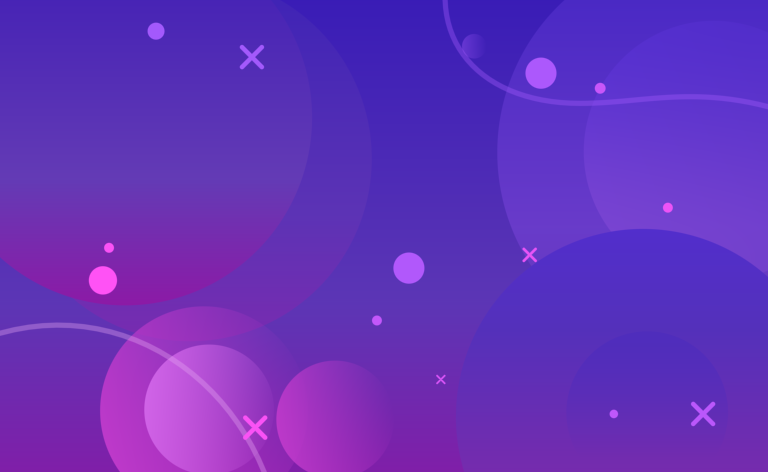
Give the GLSL for this background, as a Shadertoy shader.

```glsl
// Violet poster background: large translucent discs over a vertical gradient,
// with ribbons, small dots and crosses scattered on top.
// Everything is a distance function in units of the canvas height.

const vec3 VIOLET = vec3(0.64, 0.35, 0.99);
const vec3 PINK = vec3(1.0, 0.32, 0.96);
const vec3 MAGENTA = vec3(0.76, 0.23, 0.80);
const vec3 ORCHID = vec3(0.84, 0.42, 0.93);
const vec3 INDIGO = vec3(0.30, 0.17, 0.74);

// Coverage of a shape from its signed distance.
float cover(float dist, float edge) {
    return 1.0 - smoothstep(-edge, edge, dist);
}

float disc(vec2 p, vec2 center, float radius, float edge) {
    return cover(length(p - center) - radius, edge);
}

// Falls from 1 at point a to 0 at point b.
float fade(vec2 p, vec2 a, vec2 b) {
    vec2 axis = b - a;
    return 1.0 - clamp(dot(p - a, axis) / dot(axis, axis), 0.0, 1.0);
}

// Three colour gradient; heights holds the low, middle and high stops.
vec3 gradient(float y, vec3 heights, vec3 low, vec3 middle, vec3 high) {
    float lower = clamp((y - heights.x) / (heights.y - heights.x), 0.0, 1.0);
    float upper = clamp((y - heights.y) / (heights.z - heights.y), 0.0, 1.0);
    return mix(mix(low, middle, lower), high, upper);
}

float segment(vec2 p, vec2 a, vec2 b) {
    vec2 pa = p - a, ba = b - a;
    return length(pa - ba * clamp(dot(pa, ba) / dot(ba, ba), 0.0, 1.0));
}

vec2 bezier(vec2 a, vec2 b, vec2 c, vec2 d, float t) {
    float s = 1.0 - t;
    return s * s * s * a + 3.0 * s * s * t * b + 3.0 * s * t * t * c + t * t * t * d;
}

// Distance to a cubic curve, walked in short segments.
float curve(vec2 p, vec2 a, vec2 b, vec2 c, vec2 d) {
    const int STEPS = 24;
    float dist = 10.0;
    vec2 previous = a;
    for (int i = 1; i <= STEPS; i++) {
        vec2 next = bezier(a, b, c, d, float(i) / float(STEPS));
        dist = min(dist, segment(p, previous, next));
        previous = next;
    }
    return dist;
}

// Diagonal cross with rounded arms, folded into one quadrant.
float diagonalCross(vec2 p, float reach) {
    return segment(abs(p), vec2(0.0), vec2(reach)) - 0.23 * reach;
}

vec3 largeDiscs(vec3 color, vec2 p, float edge) {
    // Upper left pair
    vec3 haze = gradient(p.y, vec3(0.28, 0.55, 1.0),
        vec3(0.47, 0.17, 0.69), vec3(0.36, 0.20, 0.71), vec3(0.25, 0.14, 0.71));
    color = mix(color, haze, disc(p, vec2(0.404, 0.664), 0.387, edge));
    vec3 dusk = gradient(p.y, vec3(0.35, 0.62, 1.0),
        vec3(0.55, 0.10, 0.65), vec3(0.39, 0.23, 0.71), vec3(0.28, 0.14, 0.71));
    color = mix(color, dusk, disc(p, vec2(0.266, 0.751), 0.398, edge));

    // Upper right pair
    vec3 glow = gradient(p.y, vec3(0.24, 0.52, 1.0),
        vec3(0.39, 0.22, 0.72), vec3(0.41, 0.23, 0.79), vec3(0.29, 0.16, 0.77));
    color = mix(color, glow, disc(p, vec2(1.494, 0.677), 0.436, edge));
    vec3 core = mix(vec3(0.48, 0.27, 0.82), vec3(0.34, 0.19, 0.82), smoothstep(0.45, 0.96, p.y));
    float coreFade = mix(0.45, 1.0, fade(p, vec2(1.25, 0.6), vec2(1.65, 0.7)));
    color = mix(color, core, coreFade * disc(p, vec2(1.519, 0.679), 0.277, edge));

    // Lower right pair
    vec3 shade = gradient(p.y, vec3(0.0, 0.30, 0.515),
        vec3(0.46, 0.17, 0.68), vec3(0.33, 0.19, 0.73), vec3(0.32, 0.18, 0.80));
    color = mix(color, shade, disc(p, vec2(1.368, 0.117), 0.398, edge));
    float shadeFade = 0.75 * fade(p, vec2(1.377, 0.30), vec2(1.377, 0.03));
    color = mix(color, INDIGO, shadeFade * disc(p, vec2(1.377, 0.126), 0.172, edge));

    // Lower left bubbles
    float bubble = 0.95 * fade(p, vec2(0.24, 0.0), vec2(0.68, 0.16));
    color = mix(color, MAGENTA, bubble * disc(p, vec2(0.434, 0.130), 0.221, edge));
    float inner = 0.85 * fade(p, vec2(0.31, 0.15), vec2(0.60, 0.11));
    color = mix(color, ORCHID, inner * disc(p, vec2(0.445, 0.132), 0.138, edge));
    float side = 0.95 * fade(p, vec2(0.58, 0.06), vec2(0.84, 0.12));
    return mix(color, MAGENTA, side * disc(p, vec2(0.713, 0.111), 0.125, edge));
}

void mainImage(out vec4 fragColor, in vec2 fragCoord) {
    vec2 p = fragCoord / iResolution.xy * vec2(1.634, 1.0);
    float edge = 0.8 / iResolution.y;
    vec3 color = gradient(p.y, vec3(0.0, 0.36, 1.0),
        vec3(0.50, 0.12, 0.66), vec3(0.36, 0.21, 0.71), vec3(0.225, 0.11, 0.715));
    color = largeDiscs(color, p, edge);

    // Ribbons
    vec2 joint = vec2(1.234, 0.781);
    float upper = min(curve(p, vec2(0.947, 1.0), vec2(0.951, 0.868), vec2(1.064, 0.781), joint),
        curve(p, joint, vec2(1.362, 0.781), vec2(1.468, 0.817), vec2(1.634, 0.774)));
    float lower = curve(p, vec2(0.0, 0.294), vec2(0.245, 0.362), vec2(0.472, 0.221), vec2(0.562, 0.0));
    color = mix(color, VIOLET, 0.38 * cover(upper - 0.0055, edge));
    color = mix(color, vec3(0.9, 0.65, 0.95), 0.36 * cover(lower - 0.0055, edge));

    // Dots: center, radius, pinkness
    vec4 dots[9] = vec4[9](vec4(0.332, 0.934, 0.018, 0.0), vec4(1.151, 0.845, 0.033, 0.1),
        vec4(1.277, 0.813, 0.0115, 0.4), vec4(1.421, 0.560, 0.0105, 0.8),
        vec4(0.870, 0.432, 0.033, 0.15), vec4(0.802, 0.321, 0.0105, 0.35),
        vec4(0.232, 0.475, 0.0105, 0.95), vec4(0.219, 0.406, 0.030, 1.0), vec4(1.306, 0.123, 0.009, 0.3));
    for (int i = 0; i < 9; i++)
        color = mix(color, mix(VIOLET, PINK, dots[i].w), disc(p, dots[i].xy, dots[i].z, edge));
    float softDot = 0.4 * fade(p, vec2(0.983, 0.90), vec2(1.035, 0.90));
    color = mix(color, VIOLET, softDot * disc(p, vec2(1.009, 0.902), 0.026, edge));

    // Crosses: center, reach, pinkness
    vec4 crosses[5] = vec4[5](vec4(0.536, 0.879, 0.021, 0.0), vec4(1.127, 0.460, 0.0125, 0.75),
        vec4(0.938, 0.196, 0.008, 0.6), vec4(0.543, 0.094, 0.021, 0.95), vec4(1.496, 0.123, 0.021, 0.25));
    for (int i = 0; i < 5; i++)
        color = mix(color, mix(VIOLET, PINK, crosses[i].w),
            cover(diagonalCross(p - crosses[i].xy, crosses[i].z), edge));

    fragColor = vec4(color, 1.0);
}
```
